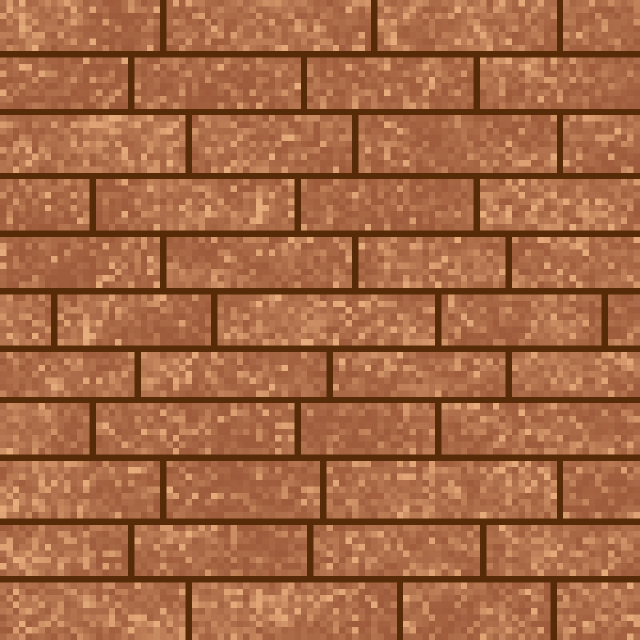
Reproduce this texture procedurally as a WebGL 1 fragment shader.

```glsl
precision highp float;
// Long clay bricks in eleven uneven courses, drawn on a coarse 100 x 100 grid of cells.
// Joints one cell wide are placed by drifting formulas; each brick cell gets a grain
// value whose brightness is biased by soft patches, then coloured through a ramp.

uniform vec2 u_resolution;

#define GRID 100.0          // cells across and down
#define COURSE_HEIGHT 9.1   // mean course pitch, in cells
#define BRICK_LENGTH 28.8   // mean brick pitch, in cells
#define LENGTH_DRIFT 4.6    // variation of brick length, in cells
#define PATCH_SIZE vec2(8.0, 10.0)
#define PATCH_BIAS 3.4      // how strongly patches change the grain
#define MORTAR vec3(0.34, 0.17, 0.03)
#define CLAY_DARK vec3(0.62, 0.36, 0.235)
#define CLAY_PALE vec3(0.91, 0.68, 0.49)
#define SAMPLES 2           // antialiasing samples per axis

float hash(vec2 p) {
    return fract(sin(dot(p, vec2(127.1, 311.7))) * 43758.5453);
}

float valueNoise(vec2 p) {
    vec2 i = floor(p);
    vec2 f = fract(p);
    f = f * f * (3.0 - 2.0 * f);
    return mix(mix(hash(i), hash(i + vec2(1.0, 0.0)), f.x),
               mix(hash(i + vec2(0.0, 1.0)), hash(i + vec2(1.0, 1.0)), f.x), f.y);
}

// Cell row of the k-th horizontal joint, counted from the top.
float bedJoint(float k) {
    return floor(COURSE_HEIGHT * k - 0.5 + 0.5 * sin(0.827 * (k - 2.2)));
}

// Cell column of the j-th upright joint in a course; odd courses start further left.
float headJoint(float j, float course) {
    float evenStart = 25.0 + 4.0 * sin(0.7854 * course);
    float oddStart = 8.0 + 2.9 * abs(course - 5.0);
    float start = mix(evenStart, oddStart, mod(course, 2.0));
    float drift = LENGTH_DRIFT * sin(1.0472 * j) * cos((1.45 + 0.45 * j) * course);
    return floor(start + BRICK_LENGTH * j + drift + 0.5);
}

// Speckled clay: mostly dark and middling cells with few pale ones.
vec3 clay(vec2 cell, vec2 brick) {
    vec2 brickShift = 17.0 * vec2(hash(brick + 3.7), hash(brick + 9.2));
    float patchLevel = valueNoise(cell / PATCH_SIZE + brickShift);
    float grain = pow(hash(cell + 0.5), exp2(PATCH_BIAS * (0.5 - patchLevel)));
    float tone = 0.4 * grain + 0.6 * pow(grain, 8.0);
    return mix(CLAY_DARK, CLAY_PALE, tone);
}

vec3 wall(vec2 uv) {
    vec2 cell = floor(vec2(uv.x, 1.0 - uv.y) * GRID);
    float course = 0.0;
    float brick = 0.0;
    float joint = 0.0;

    // Count the joints passed, and note whether this cell lies on one.
    for (int k = 1; k <= 11; k++) {
        float y = bedJoint(float(k));
        course += step(y, cell.y);
        joint = max(joint, 1.0 - step(0.5, abs(cell.y - y)));
    }
    for (int j = 0; j < 4; j++) {
        float x = headJoint(float(j), course);
        brick += step(x, cell.x);
        joint = max(joint, 1.0 - step(0.5, abs(cell.x - x)));
    }
    return mix(clay(cell, vec2(brick, course)), MORTAR, joint);
}

void main() {
    // Average a small sample grid to smooth the cell edges.
    vec3 color = vec3(0.0);
    for (int sy = 0; sy < SAMPLES; sy++) {
        for (int sx = 0; sx < SAMPLES; sx++) {
            vec2 offset = (vec2(float(sx), float(sy)) + 0.5) / float(SAMPLES) - 0.5;
            color += wall((gl_FragCoord.xy + offset) / u_resolution);
        }
    }
    gl_FragColor = vec4(color / float(SAMPLES * SAMPLES), 1.0);
}
```
